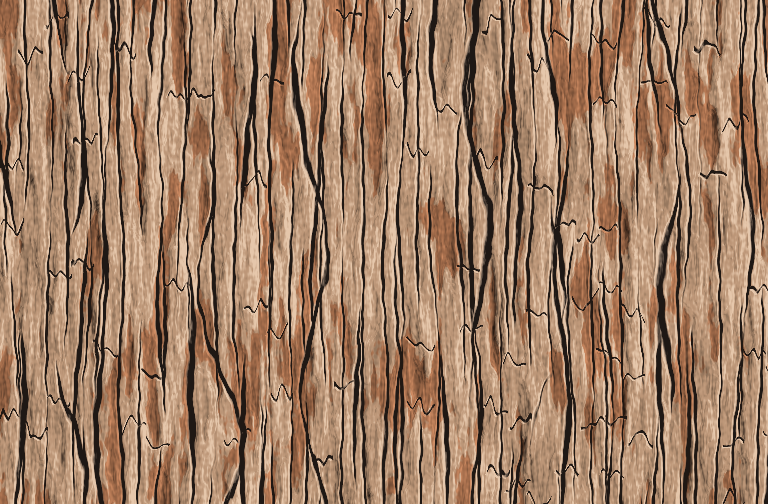
Give the GLSL for this texture, as a Shadertoy shader.

```glsl
// Weathered tree bark: flaky upright plates split by wandering cracks.
// Terraced gradient noise and cracks form a height field, which is lit from
// the upper right and coloured from dark fissures to pale crust.

float hash(vec2 p) {
    vec3 q = fract(p.xyx * 0.1031);
    q += dot(q, q.yzx + 33.33);
    return fract((q.x + q.y) * q.z);
}

float corner(vec2 cell, vec2 offset) {
    float angle = 6.2832 * hash(cell);
    return dot(vec2(cos(angle), sin(angle)), offset);
}

float gradientNoise(vec2 p) {
    vec2 i = floor(p), f = p - i, o = vec2(0, 1);
    vec2 u = f * f * f * (f * (f * 6.0 - 15.0) + 10.0);
    return mix(mix(corner(i, f), corner(i + o.yx, f - o.yx), u.x),
               mix(corner(i + o, f - o), corner(i + 1.0, f - 1.0), u.x), u.y);
}

float fbm(vec2 p) {
    float sum = 0.0, gain = 1.0;
    for (int k = 0; k < 4; k++) {
        sum += gain * gradientNoise(p);
        p = p * 2.03 + 17.3;
        gain *= 0.53;
    }
    return sum;
}

// Upright cracks between jittered columns; they swell and fade along y
float cracks(vec2 p, float columns, float width) {
    float x = p.x * columns, depth = 0.0;
    for (int k = -1; k <= 1; k++) {
        float id = floor(x) + float(k), seed = id * 9.37 + columns;
        float centre = id + 0.5 + 0.6 * (hash(vec2(id, columns)) - 0.5)
                     + 0.5 * gradientNoise(vec2(seed, p.y * 2.6));
        float w = width * smoothstep(-0.3, 0.4, gradientNoise(vec2(seed + 4.6, p.y * 3.1)));
        float d = abs(x - centre) / columns;
        depth = max(depth, smoothstep(0.0, 0.35 * width, w)
                         * (1.0 - smoothstep(0.4 * w, w + 0.002, d)));
    }
    return depth;
}

// Short level breaks across some of the strips
float breaks(vec2 p) {
    float strip = floor(p.x * 21.0 + 0.5 * gradientNoise(p * vec2(3, 5)));
    float y = p.y * 8.0 + 10.0 * hash(vec2(strip, 3.0));
    float present = step(0.72, hash(vec2(strip, floor(y))));
    float d = abs(fract(y) - 0.5 + 0.2 * gradientNoise(p * vec2(50, 9))) / 8.0;
    return present * (1.0 - smoothstep(0.001, 0.004, d));
}

// Returns height, flake level and crack depth
vec3 bark(vec2 p) {
    vec2 q = p;
    q.x += 0.016 * gradientNoise(p * vec2(5, 3)) + 0.005 * gradientNoise(p * vec2(40, 26));
    q.y += 0.035 * gradientNoise(p * vec2(48, 11));

    float flake = fbm(q * vec2(21, 3.8));
    float level = flake * 6.0;
    float terrace = (floor(level) + smoothstep(0.72, 1.0, fract(level))) / 6.0;

    float crack = max(cracks(q, 4.3, 0.0085), cracks(q + 5.0, 12.0, 0.0055));
    crack = max(crack, 0.8 * cracks(q + 9.0, 27.0, 0.0028));
    crack = max(crack, 0.75 * breaks(q));
    return vec3(0.75 * terrace + 0.15 * flake - 0.8 * crack, flake, crack);
}

vec3 crustColour(float t) {
    vec3 c = mix(vec3(0.13, 0.09, 0.07), vec3(0.36, 0.28, 0.22), smoothstep(0.0, 0.28, t));
    c = mix(c, vec3(0.59, 0.47, 0.37), smoothstep(0.25, 0.5, t));
    c = mix(c, vec3(0.74, 0.59, 0.47), smoothstep(0.48, 0.72, t));
    return mix(c, vec3(0.90, 0.78, 0.67), smoothstep(0.7, 0.98, t));
}

void mainImage(out vec4 fragColor, in vec2 fragCoord) {
    vec2 p = fragCoord / iResolution.y + 2.0;
    vec3 here = bark(p);
    vec2 toLight = vec2(0.8, 0.6) * 0.0034;

    // Facing slopes brighten; taller neighbours cast shadows
    float relief = clamp(here.x - bark(p + toLight).x, -0.3, 0.3);
    float shadow = 0.0;
    for (int k = 2; k <= 4; k++) {
        float rise = bark(p + toLight * float(k)).x - here.x;
        shadow = max(shadow, rise - 0.07 * float(k));
    }

    // Fine upright fibres and rough grain
    float fibre = fbm(p * vec2(85, 9));
    float grain = gradientNoise(p * vec2(150, 95));
    float weather = fbm(p * vec2(4.5, 2.2) + 31.0);

    float light = 0.71 + 0.24 * fibre + 0.2 * grain + 0.14 * weather + 0.16 * here.y;
    light += 0.95 * relief - 0.8 * min(shadow, 0.5) - 0.5 * here.z;
    light = clamp(light, 0.0, 1.0);

    // Red inner bark shows where the crust has flaked off
    float bare = smoothstep(0.16, 0.26, 0.55 * weather - here.y + 0.12 * grain);
    vec3 inner = vec3(0.63, 0.40, 0.265) * (0.22 + 1.05 * light);
    vec3 colour = mix(crustColour(light), inner, 0.85 * bare * (1.0 - 0.7 * here.z));

    // Dull grey tint in the fissures
    float grey = dot(colour, vec3(0.3, 0.6, 0.1));
    colour = mix(colour, vec3(grey), 0.35 * here.z);
    fragColor = vec4(colour, 1.0);
}
```
